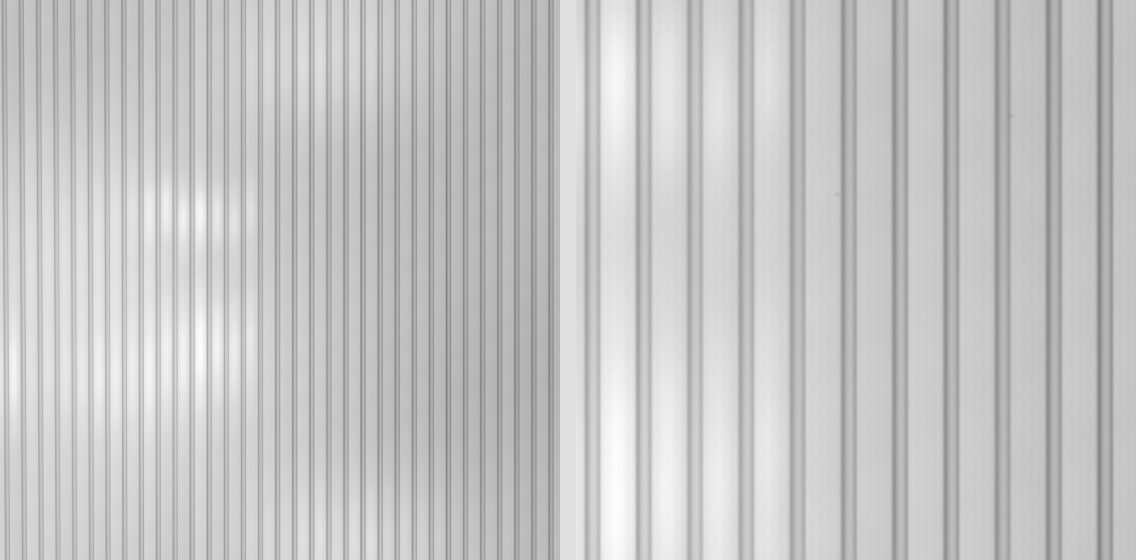
Left, the full canvas; right, a detail of the centre.
This texture is drawn by a Shadertoy shader. Its source:

```glsl
// Ribbed sheet metal: upright flat ribs parted by narrow double-edged grooves.
// A periodic profile gives the ribs; broad sine sheen and soft glints, broken
// up from rib to rib by a hash, give the uneven reflections.

#define RIBS 32.77          // repeats across the canvas
#define FIRST_GROOVE 0.0075 // centre of the leftmost groove
#define GROOVE_HALF 0.150   // half groove width, in rib pitches
#define EDGE_WIDTH 0.055    // softness of the dark edge lines, in pitches
#define FACE_GREY 0.765
#define GROOVE_GREY 0.685
#define EDGE_DEPTH 0.125
#define GLINT_GAIN 0.13
#define SHEEN_GAIN 1.0      // strength of the broad light and dark areas

float hash(vec2 p) {
    return fract(sin(dot(p, vec2(127.1, 311.7))) * 43758.5453);
}

float bell(float x, float width) {
    return exp(-x * x / (width * width));
}

// Soft reflection patch with separate horizontal and vertical size
float glint(vec2 p, vec2 centre, vec2 size) {
    return bell(p.x - centre.x, size.x) * bell(p.y - centre.y, size.y);
}

// Slow change of brightness over the whole sheet
float sheen(vec2 p) {
    float s = 0.045 * smoothstep(0.75, 0.15, p.x) - 0.035 * smoothstep(0.6, 1.0, p.x);
    s += 0.060 * glint(p, vec2(0.27, 0.46), vec2(0.24, 0.28));
    s += 0.040 * glint(p, vec2(0.62, 0.93), vec2(0.22, 0.16));
    s += 0.040 * glint(p, vec2(0.62, 0.03), vec2(0.22, 0.15));
    s -= 0.030 * glint(p, vec2(0.10, 0.98), vec2(0.25, 0.25));
    s += 0.010 * sin(5.0 * p.y + 3.0 * p.x) + 0.007 * sin(11.0 * p.y - 7.0 * p.x + 1.3);
    return SHEEN_GAIN * s;
}

// Sum of the window-like reflections
float reflections(vec2 p) {
    float g = glint(p, vec2(0.36, 0.62), vec2(0.12, 0.055));
    g += glint(p, vec2(0.385, 0.39), vec2(0.085, 0.090));
    g += 0.60 * glint(p, vec2(0.20, 0.32), vec2(0.15, 0.09));
    g += 0.90 * glint(p, vec2(0.015, 0.32), vec2(0.025, 0.10));
    g += 0.35 * glint(p, vec2(0.12, 0.52), vec2(0.14, 0.18));
    g *= 1.0 - 0.85 * smoothstep(0.44, 0.48, p.x);
    g += 0.35 * glint(p, vec2(0.57, 0.87), vec2(0.14, 0.09));
    g += 0.45 * glint(p, vec2(0.63, 0.04), vec2(0.17, 0.11));
    return g;
}

// Sparse faint specks, one candidate per cell
float specks(vec2 p) {
    vec2 cell = floor(p * 24.0);
    vec2 offset = 0.2 + 0.6 * vec2(hash(cell), hash(cell + 17.0));
    float r = length((fract(p * 24.0) - offset) * vec2(1.0, 1.8));
    return step(0.975, hash(cell + 41.0)) * (1.0 - smoothstep(0.02, 0.07, r));
}

void mainImage(out vec4 fragColor, in vec2 fragCoord) {
    vec2 p = fragCoord / iResolution.xy;
    float pixel = RIBS / iResolution.x;

    // Rib coordinate, with a slight lean toward the lower left
    float lean = 0.006 * (1.0 - p.y) * smoothstep(0.35, 0.0, p.x);
    float q = (p.x - FIRST_GROOVE - lean) * RIBS;
    float d = fract(q + 0.5) - 0.5;  // signed distance to the groove centre
    float u = fract(q);              // position across the flat face
    float rib = floor(q);
    float grooveId = floor(q + 0.5);
    float broad = sheen(p);

    // Flat face: gentle slope, per-rib tone and fine vertical streaks
    float face = FACE_GREY + broad + 0.030 * (0.5 - u);
    face += 0.026 * (hash(vec2(rib, 3.0)) - 0.5);
    face += 0.004 * sin(u * 38.0 + rib * 2.1) + 0.003 * sin(p.y * 90.0 + rib * 4.7);

    // Reflections sit inside each face and shift a little in height
    float shift = 0.025 * (hash(vec2(rib, 9.0)) - 0.5);
    float strength = 0.75 + 0.4 * hash(vec2(rib, 5.0));
    float glow = reflections(p + vec2(0.0, shift));
    face += GLINT_GAIN * glow * strength * (0.4 + 0.6 * bell(u - 0.48, 0.24));

    // Groove floor between a strong left edge and a fainter right edge
    float soft = max(0.040, pixel * 0.6);
    float inGroove = 1.0 - smoothstep(GROOVE_HALF - soft, GROOVE_HALF + soft, abs(d));
    float grooveTone = GROOVE_GREY + broad + 0.04 * glow;
    float grey = mix(face, grooveTone, inGroove);

    float width = max(EDGE_WIDTH, pixel * 0.6);
    float depth = EDGE_DEPTH * (0.75 + 0.4 * hash(vec2(grooveId, 7.0)));
    depth *= 0.85 + 0.3 * smoothstep(0.2, 0.6, p.x);
    grey -= depth * bell(d + 0.115, width);
    grey -= 0.6 * depth * bell(d - 0.125, width * 0.8);
    grey += 0.025 * bell(d - 0.02, 0.05);

    // Light wear and grain
    grey -= 0.05 * specks(p);
    grey += 0.008 * (hash(floor(p * 512.0)) - 0.5);

    fragColor = vec4(vec3(clamp(grey, 0.0, 1.0)), 1.0);
}
```
